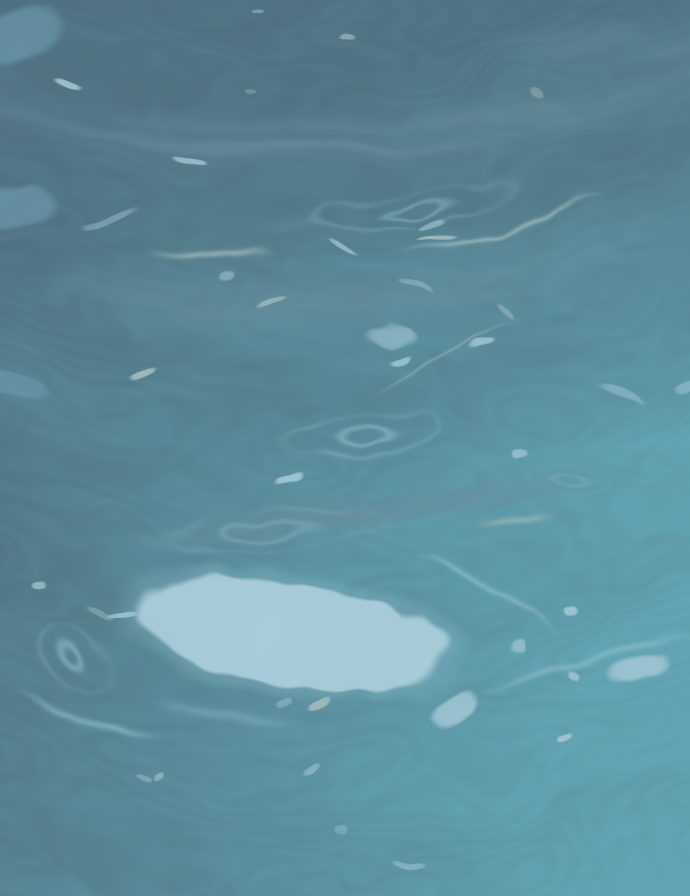
Write a Shadertoy shader that draws this texture.

```glsl
// Rippled blue-green water with soft swells, glints and one pale sky reflection.

const vec3 DEEP = vec3(0.315, 0.445, 0.505);
const vec3 AQUA = vec3(0.385, 0.645, 0.705);
const vec3 SLATE = vec3(0.41, 0.55, 0.61);
const vec3 SKY = vec3(0.65, 0.79, 0.84);
const vec3 FOAM = vec3(0.55, 0.74, 0.79);
const vec3 CREAM = vec3(0.68, 0.76, 0.75);

float hash(vec2 p) {
    return fract(sin(dot(p, vec2(127.1, 311.7))) * 43758.5453);
}

float noise(vec2 p) {
    vec2 i = floor(p), f = fract(p);
    f = f * f * (3.0 - 2.0 * f);
    return mix(mix(hash(i), hash(i + vec2(1, 0)), f.x),
               mix(hash(i + vec2(0, 1)), hash(i + vec2(1, 1)), f.x), f.y);
}

float fbm(vec2 p) {
    float sum = 0.0, gain = 0.5;
    for (int i = 0; i < 4; i++) {
        sum += gain * noise(p);
        p = mat2(1.6, 0.9, -0.9, 1.6) * p + 7.3;
        gain *= 0.5;
    }
    return sum;
}

// Coordinates around a centre, turned by an angle
vec2 local(vec2 p, vec2 centre, float angle) {
    vec2 along = vec2(cos(angle), sin(angle));
    p -= centre;
    return vec2(dot(p, along), dot(p, vec2(-along.y, along.x)));
}

// Filled, slightly squared blob; soft is relative to its radius
float blob(vec2 q, vec2 radius, float soft) {
    vec2 r = pow(abs(q) / radius, vec2(2.6));
    return 1.0 - smoothstep(1.0 - soft, 1.0 + soft, r.x + r.y);
}

// Thin bent line of light that tapers at both ends
float arc(vec2 p, vec2 centre, float reach, float slope, float bend, float width) {
    vec2 d = p - centre;
    float taper = 1.0 - smoothstep(0.3, 1.0, abs(d.x) / reach);
    float off = d.y - slope * d.x - bend * d.x * d.x;
    return taper * exp(-off * off / (width * width));
}

// Flattened rings fading away from the centre
float eddy(vec2 p, vec2 centre, vec2 radius, float angle) {
    float r = length(local(p, centre, angle) / radius);
    float ring = pow(0.5 + 0.5 * cos(r * 11.0 + 5.0 * noise(p * 30.0)), 3.0);
    return ring * (1.0 - smoothstep(0.4, 1.25, r));
}

// Scattered short sparkles: x is pale blue, y is cream
vec2 glints(vec2 p, float aspect) {
    vec2 light = vec2(0.0);
    for (int i = 0; i < 38; i++) {
        vec2 id = vec2(float(i), 3.7);
        vec2 centre = vec2(hash(id) * aspect, hash(id + 11.0));
        float angle = 0.9 * (hash(id + 23.0) - 0.55);
        float size = hash(id + 37.0);
        vec2 radius = vec2(0.007 + 0.018 * size * size, 0.0025 + 0.003 * hash(id + 41.0));
        float spark = blob(local(p, centre, angle), radius, 0.7);
        spark *= 0.3 + 0.6 * hash(id + 53.0);
        light = max(light, hash(id + 67.0) < 0.6 ? vec2(spark, 0.0) : vec2(0.0, spark));
    }
    return light;
}

void mainImage(out vec4 fragColor, in vec2 fragCoord) {
    vec2 p = fragCoord / iResolution.y;
    float aspect = iResolution.x / iResolution.y;
    float across = p.x / aspect;
    vec2 drift = vec2(fbm(p * 9.0), fbm(p * 9.0 + 31.0)) - 0.47;
    vec2 w = p + drift * 0.04;

    // Depth gradient, broad mottling and stretched ripples
    float sag = w.y - 0.35 * (w.x - 0.36) * (w.x - 0.36);
    float broad = fbm(vec2(w.x * 3.0, sag * 9.0)) - 0.47;
    float fine = fbm(vec2(w.x * 14.0, sag * 60.0) + drift * 5.0) - 0.47;
    float tone = 0.4 * (1.0 - p.y) + across * (0.08 + 0.56 * smoothstep(1.0, 0.5, p.y));
    tone += 0.45 * broad + 0.2 * fine;

    // Faint contour lines
    float contour = sin(90.0 * fbm(vec2(w.x * 3.5, sag * 8.0) + 5.0));
    tone += 0.035 * contour;
    vec3 color = mix(DEEP, AQUA, clamp(tone, 0.0, 1.0));

    // Greyish swells with silky streaks
    float silk = smoothstep(0.3, 0.7, fbm(vec2(w.x * 4.0, sag * 70.0)));
    float swell = arc(w, vec2(0.38, 0.838), 0.7, 0.04, 0.35, 0.022);
    swell += arc(w, vec2(0.42, 0.66), 0.42, 0.12, 0.55, 0.026);
    swell += 0.8 * arc(w, vec2(0.42, 0.435), 0.3, 0.12, -0.1, 0.018);
    swell += 0.7 * arc(w, vec2(0.68, 0.945), 0.16, 0.02, 0.0, 0.018);
    color = mix(color, SLATE, min(swell, 1.0) * (0.2 + 0.5 * silk));

    // Dim reflections along the left edge
    for (int i = 0; i < 3; i++) {
        float k = float(i);
        vec2 centre = vec2(0.015, 0.955 - 0.165 * k - 0.015 * k * k);
        vec2 q = local(w, centre, 0.3 - 0.25 * k);
        float dim = blob(q, vec2(0.055 - 0.008 * k, 0.03 - 0.008 * k), 0.45);
        color = mix(color, vec3(0.41, 0.58, 0.66), 0.75 * dim);
    }

    // Eddies
    float rings = eddy(w, vec2(0.40, 0.518), vec2(0.09, 0.025), 0.15);
    rings += eddy(w, vec2(0.08, 0.27), vec2(0.05, 0.032), -0.45);
    rings += 0.8 * eddy(w, vec2(0.45, 0.772), vec2(0.14, 0.022), 0.18);
    rings += 0.6 * eddy(w, vec2(0.30, 0.412), vec2(0.13, 0.022), 0.1);
    rings += 0.4 * eddy(w, vec2(0.63, 0.462), vec2(0.05, 0.016), -0.1);
    color = mix(color, FOAM, min(rings, 1.0) * 0.55);

    // Curved filaments
    float warm = arc(w, vec2(0.56, 0.745), 0.14, 0.24, 0.4, 0.003);
    warm += arc(w, vec2(0.24, 0.717), 0.08, -0.03, -0.6, 0.004);
    warm += 0.6 * arc(w, vec2(0.49, 0.605), 0.1, 0.48, 0.0, 0.002);
    warm += 0.8 * arc(w, vec2(0.57, 0.418), 0.05, 0.1, 0.0, 0.004);
    float cool = arc(w, vec2(0.10, 0.195), 0.1, -0.25, 0.8, 0.005);
    cool += arc(w, vec2(0.54, 0.345), 0.1, -0.55, -0.8, 0.004);
    cool += arc(w, vec2(0.66, 0.27), 0.14, 0.25, -0.9, 0.004);
    cool += 0.6 * arc(w, vec2(0.26, 0.205), 0.1, -0.15, 0.5, 0.006);
    color = mix(color, CREAM, 0.6 * min(warm, 1.0));
    color = mix(color, FOAM, 0.6 * min(cool, 1.0));

    // Sparkles
    vec2 sparkle = glints(w + drift * 0.03, aspect);
    color = mix(color, SKY, sparkle.x);
    color = mix(color, CREAM, sparkle.y);

    // Large sky reflection with a bright halo and a small companion
    vec2 q = local(w, vec2(0.328, 0.293), -0.27);
    q.x -= 0.4 * q.y;
    q += 0.012 * (vec2(noise(p * 38.0), noise(p * 38.0 + 9.0)) - 0.5);
    color = mix(color, FOAM, 0.3 * blob(q, vec2(0.185, 0.066), 0.3));
    vec3 sky = SKY + 0.05 * (fbm(p * 7.0) - 0.5);
    color = mix(color, sky, blob(q, vec2(0.168, 0.055), 0.12));
    color = mix(color, SKY, 0.8 * blob(local(w, vec2(0.512, 0.207), 0.7), vec2(0.03, 0.013), 0.5));
    color = mix(color, SKY, 0.8 * blob(local(w, vec2(0.715, 0.258), 0.1), vec2(0.028, 0.012), 0.6));

    fragColor = vec4(color, 1.0);
}
```
